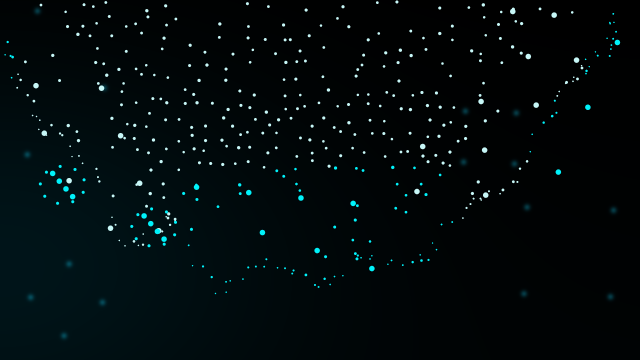
Give the GLSL for this background, as a WebGL 2 fragment shader.

```glsl
#version 300 es
precision highp float;

#define BOWL_X 0.81
#define BOWL_LEFT 0.868
#define BOWL_RIGHT 0.925
#define BOWL_DEPTH 0.765
#define CELL 0.04
#define SMALL_DOT 0.0042
#define LARGE_DOT 0.0076
#define TINY_DOT 0.0026
#define RIM_DOTS 125
#define RING_DOTS 9

uniform vec2 u_resolution;
out vec4 fragColor;

const vec3 CYAN = vec3(0.0, 0.95, 0.98);
const vec3 PALE = vec3(0.78, 0.97, 0.97);
const vec3 HAZE = vec3(0.0, 0.072, 0.088);
const vec3 FAINT = vec3(0.02, 0.22, 0.26);

float hash(vec2 p) {
    return fract(sin(dot(p, vec2(12.9898, 78.233))) * 43758.5453);
}

vec2 hash2(vec2 p) {
    return vec2(hash(p), hash(p + 37.7));
}

// Depth of the bowl below the top edge, for u across its half width
float bowl(float u) {
    return BOWL_DEPTH * (1.0 - pow(abs(u), 2.4));
}

// The right half of the bowl is wider than the left
float halfWidth(float side) {
    return side < 0.0 ? BOWL_LEFT : BOWL_RIGHT;
}

// Cyan in the low middle and along both outer ends, pale elsewhere
vec3 tint(vec2 c) {
    float low = step(c.y, 0.535) * step(abs(c.x - 0.88), 0.38);
    float ends = step(1.47, c.x) * step(c.y, 0.73) + step(1.62, c.x) + step(c.x, 0.035);
    return mix(PALE, CYAN, min(low + ends, 1.0));
}

// Even upper field, crowded middle band, thin low part and margins
float density(vec2 c) {
    float x = c.x - BOWL_X;
    float u = x / halfWidth(x);
    float depth = 1.0 - c.y;
    float inside = step(depth, bowl(u) * 0.96);
    float core = step(depth, bowl(u * 1.3) * 0.9);
    float band = step(0.26, depth) * step(abs(x), 0.46);
    float rate = mix(0.17, mix(0.58, 0.9, band), core);
    return inside * mix(rate, 0.3, step(0.485, depth) * step(abs(u), 0.45));
}

// Soft-edged dot; the centre is given from the top left
void addDot(inout vec3 col, vec2 p, float x, float depth, float radius, vec3 dotColor) {
    float d = length(p - vec2(x, 1.0 - depth));
    col = mix(col, dotColor, clamp((radius - d) * u_resolution.y + 0.5, 0.0, 1.0));
}

void main() {
    vec2 p = gl_FragCoord.xy / u_resolution.y;

    // Dark backdrop with teal haze on the lower left
    vec2 away = (p - vec2(0.0, 0.28)) / vec2(0.9, 0.6);
    vec3 col = HAZE * exp(-1.3 * dot(away, away)) + vec3(0.0, 0.011, 0.014) * (1.0 - p.y);

    // Faint blurred stars in four loose rings: x, y, radius
    vec3 rings[4] = vec3[4](vec3(0.185, 0.167, 0.1), vec3(1.361, 0.618, 0.1),
                           vec3(1.58, 0.3, 0.17), vec3(0.09, 0.77, 0.2));
    for (int i = 0; i < 16; i++) {
        vec3 ring = rings[i / 4];
        float angle = 1.5708 * float(i) + (i / 4 == 1 || i / 4 == 2 ? 0.75 : 1.5);
        float d = length(p - ring.xy - ring.z * vec2(cos(angle), sin(angle))) / 0.009;
        col += FAINT * exp(-d * d);
    }

    // Scattered small dots
    vec2 cell = floor(p / CELL);
    vec2 c = (cell + 0.13 + 0.74 * hash2(cell)) * CELL;
    float size = SMALL_DOT * mix(0.8, 1.1, hash(cell + 19.0));
    if (hash(cell + 53.0) < density(c)) addDot(col, p, c.x, 1.0 - c.y, size, tint(c));

    // Tiny dots along the scalloped rim, with deeper waves on the left
    for (int i = 0; i < RIM_DOTS; i++) {
        float t = (float(i) + 0.5) / float(RIM_DOTS);
        vec2 h = hash2(vec2(float(i), 3.0));
        float u = sin(mix(-1.22, 1.42, t));
        float x = BOWL_X + u * halfWidth(u);
        float deep = smoothstep(0.75, 0.5, x) * smoothstep(0.2, 0.36, x);
        float wave = (0.03 + 0.045 * deep) * cos(23.5 * (x - 0.62));
        c = vec2(x, 1.0 - bowl(u) - wave) + (h - 0.5) * vec2(0.05, 0.035);
        size = TINY_DOT * mix(0.7, 1.9, h.x * h.y);
        addDot(col, p, c.x, 1.0 - c.y, size, tint(c));
    }

    // Large dots in slanted and swaying rows
    for (int i = 0; i < 5; i++) {
        float r = float(i);
        float depth = 0.032 + 0.125 * r;
        float sway = 1.308 + 0.167 * cos(1.1 * r - 0.8);
        addDot(col, p, sway, depth, LARGE_DOT, PALE);
        addDot(col, p, sway + 0.115 + 0.019 * r, depth + 0.01, LARGE_DOT, PALE);
        if (i < 4) {
            addDot(col, p, 0.1 + 0.023 * r * r, 0.238 + 0.132 * r, LARGE_DOT, PALE);
            addDot(col, p, 0.282 + 0.053 * r, 0.245 + 0.132 * r, LARGE_DOT, PALE);
            addDot(col, p, 0.546 + 0.145 * r, 0.52 + 0.015 * r, LARGE_DOT, CYAN);
        }
        if (i < 3) {
            addDot(col, p, 0.729 + 0.152 * r, 0.646 + 0.05 * r, LARGE_DOT, CYAN);
            addDot(col, p, 1.715 - 0.082 * r, 0.118 + 0.18 * r, LARGE_DOT, CYAN);
        }
    }

    // Two cyan clusters: a diagonal of large dots inside a ring of small ones
    for (int k = 0; k < 2; k++) {
        vec2 hub = vec2(0.174, 0.514) + float(k) * vec2(0.254, 0.118);
        for (int i = 0; i < RING_DOTS; i++) {
            float angle = float(i) * 0.7 + 0.4;
            vec2 small = hub + vec2(0.062, 0.052) * vec2(cos(angle), sin(angle));
            addDot(col, p, small.x, small.y, SMALL_DOT, CYAN);
            if (i > 3) continue;
            vec2 large = hub + (float(i) - 1.5) * vec2(0.0185, 0.0215);
            addDot(col, p, large.x, large.y, LARGE_DOT, CYAN);
        }
    }

    fragColor = vec4(col, 1.0);
}
```
